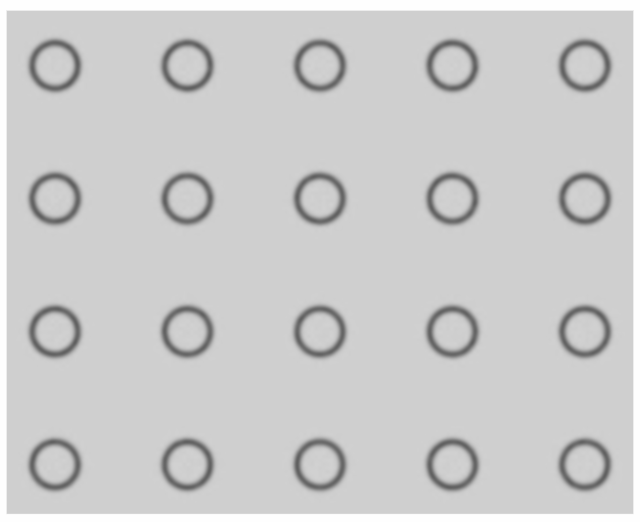
This pattern is drawn by a Shadertoy shader. Its source:

```glsl
// Soft grey rings in a five by four grid on a pale grey panel with a white border.

const vec2 GRID_COUNT = vec2(5.0, 4.0);
const vec2 GRID_PITCH = vec2(0.2070, 0.2078);
const vec2 GRID_CENTER = vec2(0.0, -0.0065);
const vec2 PANEL_CENTER = vec2(0.0, -0.002);
const vec2 PANEL_HALF = vec2(0.4896, 0.3932);
const float RING_RADIUS = 0.0355;
const float RING_SOFTNESS = 0.0044;

const vec3 BORDER_COLOR = vec3(0.995);
const vec3 PANEL_COLOR = vec3(0.812);
const vec3 RING_COLOR = vec3(0.385);

float hash(vec2 p) {
    vec3 q = fract(vec3(p.xyx) * 0.1031);
    q += dot(q, q.yzx + 33.33);
    return fract((q.x + q.y) * q.z);
}

float valueNoise(vec2 p) {
    vec2 cell = floor(p);
    vec2 f = fract(p);
    f = f * f * (3.0 - 2.0 * f);
    float low = mix(hash(cell), hash(cell + vec2(1.0, 0.0)), f.x);
    float high = mix(hash(cell + vec2(0.0, 1.0)), hash(cell + vec2(1.0)), f.x);
    return mix(low, high, f.y);
}

float boxDistance(vec2 p, vec2 halfSize) {
    vec2 d = abs(p) - halfSize;
    return length(max(d, 0.0)) + min(max(d.x, d.y), 0.0);
}

// Gaussian falloff across the stroke of a circle
float softRing(float radialDistance, float radius, float softness) {
    float t = (radialDistance - radius) / softness;
    return exp(-0.5 * t * t);
}

void mainImage(out vec4 fragColor, in vec2 fragCoord) {
    vec2 p = (fragCoord - 0.5 * iResolution.xy) / iResolution.x;
    float pixel = 1.0 / iResolution.x;

    // Nearest cell, limited to the grid
    vec2 gridPos = (p - GRID_CENTER) / GRID_PITCH + 0.5 * GRID_COUNT;
    vec2 cell = clamp(floor(gridPos), vec2(0.0), GRID_COUNT - 1.0);
    vec2 local = (gridPos - cell - 0.5) * GRID_PITCH;
    float dist = length(local);

    // Faint mottling that fades away from each ring
    float grain = valueNoise(p * 170.0 + 200.0) - 0.5;
    float halo = 1.0 - smoothstep(0.035, 0.075, dist);
    vec3 color = PANEL_COLOR + 0.018 * grain * halo;

    // Ring with slightly uneven darkness
    float softness = max(RING_SOFTNESS, 0.6 * pixel);
    float ring = softRing(dist, RING_RADIUS, softness);
    float ink = 0.97 + 0.12 * (valueNoise(p * 110.0 + 90.0) - 0.5);
    color = mix(color, RING_COLOR, ring * ink);

    // White border around the panel
    float edge = max(0.0013, 0.75 * pixel);
    float border = smoothstep(-edge, edge, boxDistance(p - PANEL_CENTER, PANEL_HALF));
    color = mix(color, BORDER_COLOR, border);

    fragColor = vec4(color, 1.0);
}
```
